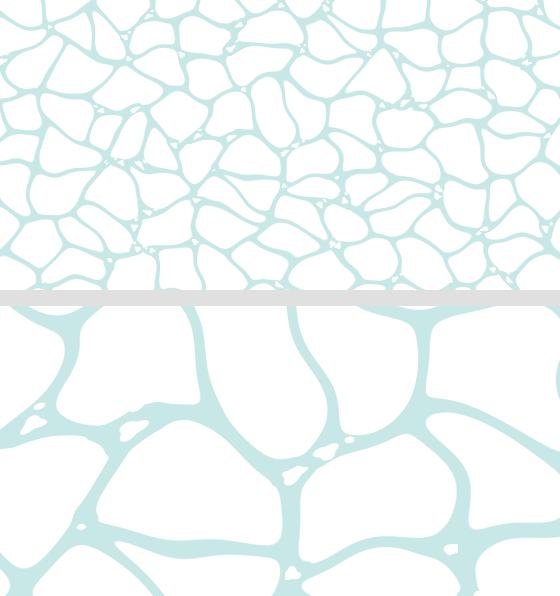
Top, the full canvas; bottom, a detail of the centre.
Reproduce this pattern procedurally as a Shadertoy shader.

```glsl
// Pale teal net of wavy water ripples on white, with small bubbles at some junctions.

vec2 hash2(vec2 p) {
    vec3 q = fract(p.xyx * vec3(0.1031, 0.1030, 0.0973));
    q += dot(q, q.yzx + 33.33);
    return fract((q.xx + q.yz) * q.zy);
}

// Cell site: position relative to p in xy, cell id in zw
vec4 cellSite(vec2 id, vec2 p) {
    return vec4(id + 0.5 + 0.84 * (hash2(id) - 0.5) - p, id);
}

// Layered sines that bend the straight cell walls
vec2 ripple(vec2 p) {
    vec2 bend = 0.020 * sin(vec2(19.0 * p.y + 7.0 * p.x, 17.0 * p.x - 8.0 * p.y + 1.3));
    bend += 0.007 * sin(vec2(43.0 * p.y - 15.0 * p.x + 2.0, 39.0 * p.x + 18.0 * p.y));
    return p + bend;
}

// Point equally far from three sites
vec2 circumcenter(vec2 a, vec2 b, vec2 c) {
    b -= a;
    c -= a;
    float area = 2.0 * (b.x * c.y - b.y * c.x);
    area = abs(area) < 1e-4 ? 1e-4 : area;
    return a + vec2(c.y * dot(b, b) - b.y * dot(c, c),
                    b.x * dot(c, c) - c.x * dot(b, b)) / area;
}

void mainImage(out vec4 fragColor, in vec2 fragCoord) {
    vec2 scale = vec2(6.0, 7.5);
    vec2 p = ripple(fragCoord / iResolution.y) * scale + 20.0;
    vec2 base = floor(p);

    // Four nearest sites, sorted by distance
    vec4 near[4] = vec4[4](vec4(9.0), vec4(9.0), vec4(9.0), vec4(9.0));
    for (int j = -2; j <= 2; j++)
    for (int i = -2; i <= 2; i++) {
        vec4 site = cellSite(base + vec2(i, j), p);
        for (int k = 0; k < 4; k++) {
            if (dot(site.xy, site.xy) < dot(near[k].xy, near[k].xy)) {
                vec4 farther = near[k];
                near[k] = site;
                site = farther;
            }
        }
    }

    // Smooth minimum of the wall distances rounds the cell corners
    float wallSum = 0.0;
    for (int j = -2; j <= 2; j++)
    for (int i = -2; i <= 2; i++) {
        vec2 site = cellSite(base + vec2(i, j), p).xy;
        vec2 across = site - near[0].xy;
        if (dot(across, across) > 1e-5) {
            vec2 n = normalize(across);
            float d = dot(0.5 * (site + near[0].xy), n) / length(n * scale);
            wallSum += exp(-d / 0.008);
        }
    }
    float wall = -0.008 * log(wallSum);

    // Some junctions swell into a web
    vec2 junction = circumcenter(near[0].xy, near[1].xy, near[2].xy);
    vec2 pick = hash2(near[0].zw + near[1].zw + near[2].zw + 71.0);
    float isolated = smoothstep(0.0, 0.15, length(near[3].xy) - length(near[2].xy));
    float web = step(pick.x, 0.3) * isolated * exp(-dot(junction, junction) / 0.04);
    float line = wall - 0.0072 - 0.014 * web;

    // Rounded triangular bubble with a smaller one beside it
    float angle = atan(junction.y, junction.x);
    float bubble = length(junction) - 0.07 - 0.016 * cos(3.0 * angle + 6.28 * pick.y);
    float turn = 1.57 + 2.0 * (pick.y - 0.5);
    vec2 beside = junction + 0.17 * vec2(cos(turn), sin(turn));
    bubble = min(bubble, length(beside) - 0.035) / 6.7;
    if (pick.x < 0.3) line = max(line, -bubble);

    float soft = 0.8 / iResolution.y;
    float ink = 1.0 - smoothstep(-soft, soft, line);
    vec3 teal = vec3(0.78, 0.91, 0.90);
    fragColor = vec4(mix(vec3(1.0), teal, ink), 1.0);
}
```
